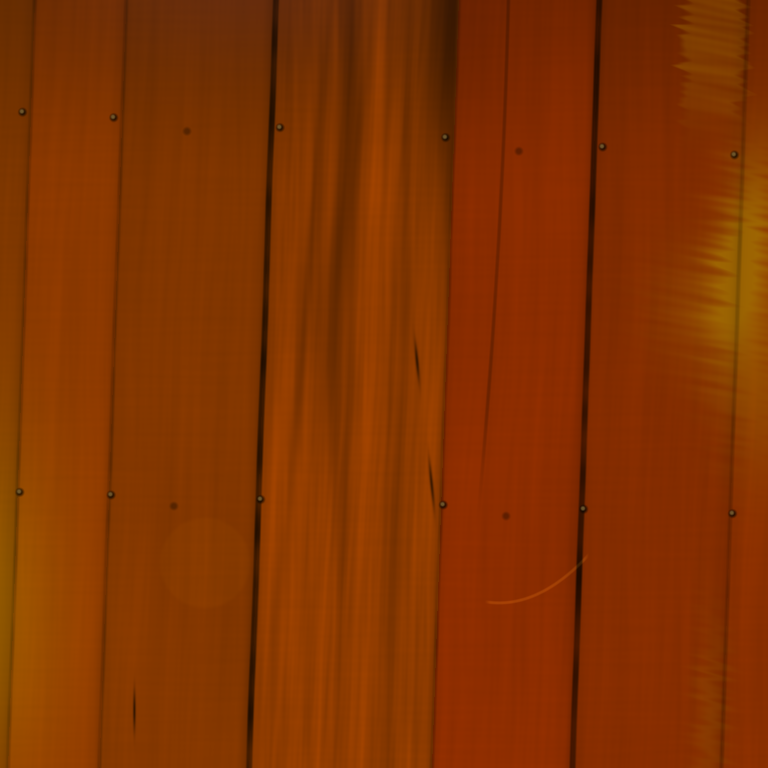
Write a WebGL 2 fragment shader that draws this texture.

```glsl
#version 300 es
precision highp float;
uniform vec2 u_resolution;
out vec4 fragColor;

// Mid-height position of each seam and the colour of each board
const float SEAMS[6] = float[6](0.028, 0.147, 0.342, 0.580, 0.763, 0.957);
const vec3 BOARDS[7] = vec3[7](
  vec3(0.51, 0.22, 0.0), vec3(0.56, 0.225, 0.0), vec3(0.51, 0.212, 0.0),
  vec3(0.55, 0.228, 0.0), vec3(0.55, 0.175, 0.0), vec3(0.515, 0.172, 0.0),
  vec3(0.53, 0.18, 0.0));

vec2 hash2(vec2 p) {
  vec3 q = fract(p.xyx * vec3(0.1031, 0.1030, 0.0973));
  q += dot(q, q.yzx + 33.33);
  return fract((q.xx + q.yz) * q.zy);
}

float corner(vec2 cell, vec2 f, vec2 o) {
  return dot(hash2(cell + o) * 2.0 - 1.0, f - o);
}

float gradientNoise(vec2 p) {
  vec2 i = floor(p), f = fract(p);
  vec2 w = f * f * f * (f * (f * 6.0 - 15.0) + 10.0);
  return mix(mix(corner(i, f, vec2(0, 0)), corner(i, f, vec2(1, 0)), w.x),
             mix(corner(i, f, vec2(0, 1)), corner(i, f, vec2(1, 1)), w.x), w.y);
}

// Soft elliptical spot, 1 at its centre
float glow(vec2 p, vec2 centre, vec2 radius) {
  vec2 d = (p - centre) / radius;
  return exp(-dot(d, d));
}

float line(float d, float halfWidth, float soft) {
  return 1.0 - smoothstep(halfWidth, halfWidth + soft, abs(d));
}

void main() {
  vec2 p = gl_FragCoord.xy / u_resolution;
  float px = 1.0 / min(u_resolution.x, u_resolution.y);
  float lean = 0.035 * (p.y - 0.5);
  float u = p.x - lean;

  // Board under this point
  int board = 0;
  for (int i = 0; i < 6; i++) board += int(step(SEAMS[i], u));
  vec3 color = BOARDS[board];

  // Wood grain, strongest on the centre board
  float figured = smoothstep(0.342, 0.36, u) * (1.0 - smoothstep(0.575, 0.582, u));
  vec2 g = vec2(u + 0.012 * gradientNoise(vec2(u * 6.0, p.y * 2.5)), p.y);
  float broad = gradientNoise(g * vec2(26.0, 1.6) + float(board) * 7.0);
  float fine = gradientNoise(g * vec2(85.0, 3.0) + 19.0);
  float fibre = gradientNoise(g * vec2(190.0, 9.0) + 43.0);
  color *= 1.0 + mix(0.07, 0.20, figured) * broad + mix(0.05, 0.20, figured) * fine
         + mix(0.03, 0.09, figured) * fibre;
  color *= 1.0 + 0.05 * gradientNoise(p * vec2(5.0, 4.0) + 3.0);
  color *= 1.0 + 0.025 * gradientNoise(p * vec2(9.0, 160.0));

  // Dark heartwood bands and a hairline crack
  float bandX = 0.442 + 0.008 * sin(p.y * 9.0) + 0.02 * (p.y - 0.5);
  color *= 1.0 - 0.30 * glow(p, vec2(bandX, 0.72), vec2(0.014, 0.36));
  color *= 1.0 - 0.16 * glow(p, vec2(0.39 + 0.08 * (p.y - 0.5), 0.65), vec2(0.006, 0.35));
  color *= 1.0 - 0.45 * glow(p, vec2(0.566 + lean, 1.0), vec2(0.030, 0.26)) * figured;
  float crackX = 0.637 + 0.075 * (p.y - 0.5) - 0.05 * (p.y - 0.5) * (p.y - 0.5);
  color *= 1.0 - 0.22 * line(p.x - crackX, 0.0005, 0.002 + px) * smoothstep(0.3, 0.5, p.y);

  // Light falling over the wall
  color *= 1.0 - 0.20 * smoothstep(0.72, 1.05, p.y) + 0.05 * (0.5 - p.y);
  color += vec3(0.01, 0.01, 0.05) * glow(p, vec2(0.31, 1.02), vec2(0.2, 0.09));
  color += vec3(0.07, 0.13, 0.0) * glow(p, vec2(-0.02, 0.21), vec2(0.10, 0.25));
  color += vec3(0.02, 0.015, 0.0) * (1.0 - smoothstep(0.055, 0.062, length(p - vec2(0.267, 0.267))));

  // Rippled golden reflection on the right
  float ripple = gradientNoise(vec2(p.x * 7.0, p.y * 115.0 + p.x * 22.0));
  vec2 r = p + vec2(0.035 * ripple, 0.0);
  float shine = 0.95 * glow(r, vec2(0.968 + 0.12 * (p.y - 0.66), 0.67), vec2(0.037, 0.13));
  shine += 0.40 * glow(r, vec2(0.99, 0.50), vec2(0.042, 0.12));
  shine += 0.28 * glow(r, vec2(0.91, 0.60), vec2(0.06, 0.08));
  float patchTop = smoothstep(0.882, 0.895, r.x) * (1.0 - smoothstep(0.962, 0.975, r.x));
  shine += 0.42 * patchTop * smoothstep(0.79, 0.93, p.y) * (0.8 + 0.8 * ripple);
  shine += 0.24 * glow(r, vec2(0.925, 0.07), vec2(0.018, 0.12));
  shine *= 1.0 + 0.35 * ripple * glow(p, vec2(0.94, 0.60), vec2(0.08, 0.08));
  color = mix(color, vec3(0.63, 0.42, 0.01), clamp(shine, 0.0, 0.9));

  // Seams: alternate boards meet in a deep groove or a faint joint
  for (int i = 0; i < 6; i++) {
    float deep = (i == 2 || i == 4) ? 1.0 : 0.0;
    float d = u - SEAMS[i] - 0.0012 * gradientNoise(vec2(p.y * 6.0, float(i) * 5.0));
    float wear = 0.8 + 0.5 * gradientNoise(vec2(p.y * 22.0, float(i) * 3.0 + 0.5));
    color *= 1.0 - mix(0.10, 0.20, deep) * exp(-abs(d + 0.003) / 0.007);
    color *= 1.0 - mix(0.22, 0.68, deep) * wear * line(d, mix(0.0006, 0.0018, deep), 0.0025 + px);

    // Two rows of nails beside each seam, with others in mid-board
    for (int k = 0; k < 4; k++) {
      float row = float(k / 2), middle = float(k % 2);
      float side = mix(deep * 2.0 - 1.0, 0.25, row) * 0.011;
      float x = SEAMS[i] + mix(side, 0.085, middle);
      float y = mix(0.855 - 0.06 * x, 0.36 - 0.03 * x, row) - 0.012 * middle;
      vec2 q = p - vec2(x + 0.035 * (y - 0.5), y);
      float shown = mix(1.0, (i == 1 || i == 3) ? 0.45 : 0.0, middle);
      color *= 1.0 - 0.7 * shown * (1.0 - smoothstep(0.002, 0.006 + px, length(q)));
      float glint = 1.0 - smoothstep(0.001, 0.003 + px, length(q - vec2(-0.001, 0.001)));
      color = mix(color, vec3(0.52, 0.42, 0.22), 0.75 * glint * (1.0 - middle));
    }
  }

  // Short splits and a pale curved scratch
  float split = glow(p, vec2(0.543 - 0.1 * (p.y - 0.53), 0.53), vec2(0.0022, 0.025))
              + glow(p, vec2(0.562 - 0.1 * (p.y - 0.37), 0.37), vec2(0.0022, 0.03))
              + glow(p, vec2(0.175, 0.075), vec2(0.0018, 0.025));
  color *= 1.0 - 0.6 * min(split, 1.0);
  float s = p.x - 0.65;
  float arc = (p.y - 0.215 - 4.6 * s * s) / sqrt(1.0 + 85.0 * s * s);
  float span = smoothstep(0.63, 0.64, p.x) * (1.0 - smoothstep(0.76, 0.768, p.x));
  color += vec3(0.10, 0.08, 0.02) * span * line(arc, 0.0004, 0.0015 + px);

  fragColor = vec4(clamp(color, 0.0, 1.0), 1.0);
}
```
